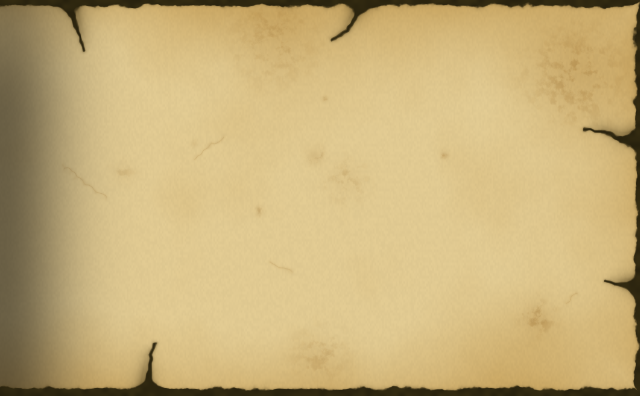
Write a Shadertoy shader that draws this texture.

```glsl
const vec3 PAPER = vec3(0.88, 0.79, 0.57);
const vec3 TAN = vec3(0.80, 0.67, 0.41);
const vec3 STAIN = vec3(0.62, 0.45, 0.20);
const vec3 BURNT = vec3(0.30, 0.24, 0.11);
const vec3 BACKDROP = vec3(0.18, 0.15, 0.06);
const float ASPECT = 1.62;
const float RAGGEDNESS = 0.028;
const float TEAR_FLARE = 0.035;
const float SHADOW_REACH = 0.014;
const float FOLD_WIDTH = 0.17;
const float FOLD_DEPTH = 0.53;
const float GRAIN = 0.03;

const int TEARS = 5;
const int TEAR_POINTS = 4;
// Each tear runs from the border to its tip
const vec2 TEAR_PATH[20] = vec2[20](
    vec2(0.168, 1.0), vec2(0.184, 0.960), vec2(0.200, 0.911), vec2(0.213, 0.871),
    vec2(0.924, 1.0), vec2(0.905, 0.962), vec2(0.880, 0.925), vec2(0.840, 0.899),
    vec2(1.620, 0.646), vec2(1.572, 0.648), vec2(1.523, 0.669), vec2(1.479, 0.673),
    vec2(1.620, 0.272), vec2(1.585, 0.279), vec2(1.558, 0.282), vec2(1.534, 0.291),
    vec2(0.373, 0.0), vec2(0.378, 0.061), vec2(0.381, 0.103), vec2(0.392, 0.131));
const vec2 SHADOW_SIDE[5] = vec2[5](
    vec2(1, 0), vec2(-1, 0), vec2(0, 1), vec2(0, 1), vec2(-1, 0));

// Stains: centre, radius, strength
const vec4 STAINS[11] = vec4[11](
    vec4(0.797, 0.603, 0.022, 0.65), vec4(0.823, 0.751, 0.008, 0.6),
    vec4(0.492, 0.637, 0.009, 0.5), vec4(1.124, 0.610, 0.010, 0.6),
    vec4(0.876, 0.546, 0.050, 0.35), vec4(0.312, 0.563, 0.030, 0.25),
    vec4(0.658, 0.468, 0.013, 0.4), vec4(1.361, 0.198, 0.040, 0.65),
    vec4(1.456, 0.810, 0.110, 0.55), vec4(0.696, 0.905, 0.100, 0.4),
    vec4(0.812, 0.103, 0.065, 0.35));
// Creases: start, end
const vec4 CREASES[4] = vec4[4](
    vec4(0.160, 0.578, 0.264, 0.504), vec4(0.496, 0.603, 0.565, 0.656),
    vec4(0.686, 0.335, 0.740, 0.314), vec4(1.435, 0.238, 1.465, 0.262));

float hash(vec2 p) {
    return fract(sin(dot(p, vec2(127.1, 311.7))) * 43758.5453);
}

float noise(vec2 p) {
    vec2 i = floor(p), f = fract(p);
    f = f * f * (3.0 - 2.0 * f);
    return mix(mix(hash(i), hash(i + vec2(1, 0)), f.x),
               mix(hash(i + vec2(0, 1)), hash(i + vec2(1, 1)), f.x), f.y);
}

float fbm(vec2 p) {
    float sum = 0.0, amp = 0.533;
    for (int i = 0; i < 4; i++) {
        sum += amp * noise(p);
        p = mat2(1.6, 1.2, -1.2, 1.6) * p + 7.3;
        amp *= 0.5;
    }
    return sum;
}

// Distance to a segment and position along it
vec2 segment(vec2 p, vec2 a, vec2 b) {
    vec2 ab = b - a;
    float t = clamp(dot(p - a, ab) / dot(ab, ab), 0.0, 1.0);
    return vec2(length(p - a - ab * t), t);
}

// Distance to a tapering tear and position along it
vec2 tear(vec2 p, int index) {
    vec2 nearest = vec2(9.0, 0.0);
    for (int i = 0; i < TEAR_POINTS - 1; i++) {
        int k = index * TEAR_POINTS + i;
        vec2 s = segment(p, TEAR_PATH[k], TEAR_PATH[k + 1]);
        float along = (float(i) + s.y) / float(TEAR_POINTS - 1);
        float taper = 1.0 - along;
        float d = s.x - 0.0025 - 0.013 * taper * taper * taper;
        if (d < nearest.x) nearest = vec2(d, along);
    }
    return nearest;
}

float smoothMin(float a, float b, float k) {
    float h = max(k - abs(a - b), 0.0) / k;
    return min(a, b) - h * h * k * 0.25;
}

float blob(vec2 p, vec2 centre, vec2 radius) {
    vec2 q = (p - centre) / radius;
    return exp(-dot(q, q));
}

void mainImage(out vec4 fragColor, in vec2 fragCoord) {
    vec2 p = fragCoord / iResolution.xy * vec2(ASPECT, 1.0);
    float px = 1.0 / iResolution.y;

    // Ragged border and tears
    float border = min(min(1.0 - p.y - 0.014, p.y - 0.018), ASPECT - p.x - 0.010);
    float outline = border + (fbm(p * 24.0) - 0.5) * RAGGEDNESS;
    vec2 wobble = (vec2(noise(p * 75.0), noise(p * 75.0 + 31.0)) - 0.5) * 0.006;
    float shadow = 0.0;
    for (int i = 0; i < TEARS; i++) {
        outline = smoothMin(outline, tear(p + wobble, i).x, TEAR_FLARE);
        vec2 shade = tear(p - SHADOW_SIDE[i] * 0.010, i);
        shadow = max(shadow, exp(-max(shade.x, 0.0) / SHADOW_REACH) * (1.0 - shade.y));
    }

    // Warm ageing near the border and in the corners
    float warm = 0.75 * exp(-max(border, 0.0) / 0.07) + (fbm(p * 4.0 + 3.0) - 0.5) * 0.7;
    warm += 0.65 * blob(p, vec2(1.40, 0.11), vec2(0.24, 0.13));
    warm += 0.45 * blob(p, vec2(0.75, 0.96), vec2(0.45, 0.12));
    warm += 0.45 * blob(p, vec2(1.48, 0.86), vec2(0.20, 0.15));
    warm += 0.35 * blob(p, vec2(0.25, 0.08), vec2(0.35, 0.15));
    vec3 col = mix(PAPER, TAN, clamp(warm, 0.0, 1.1));

    // Speckled stains and creases
    float patchy = mix(0.24, 0.8, smoothstep(0.42, 0.75, fbm(p * 55.0)));
    for (int i = 0; i < 11; i++) {
        vec4 s = STAINS[i];
        col = mix(col, STAIN, s.w * patchy * blob(p, s.xy, s.zz));
    }
    for (int i = 0; i < 4; i++) {
        float d = segment(p + wobble * 2.0, CREASES[i].xy, CREASES[i].zw).x;
        col = mix(col, STAIN, 0.22 * exp(-d / 0.003));
    }

    // Paper grain, left fold and tear shadows
    col *= 1.0 + (noise(p * vec2(260.0, 150.0)) - 0.5) * GRAIN;
    float fold = exp(-p.x * p.x / (FOLD_WIDTH * FOLD_WIDTH));
    col *= 1.0 - FOLD_DEPTH * fold * mix(1.0, 0.75, smoothstep(0.7, 1.0, p.y));
    col = mix(col, BURNT, 0.6 * shadow);

    // Scorched rim over the dark backdrop
    col = mix(col, BURNT, 0.55 * exp(-max(outline, 0.0) / 0.0025));
    vec3 back = BACKDROP * (0.85 + 0.3 * noise(p * 60.0));
    fragColor = vec4(mix(back, col, smoothstep(-px, px, outline)), 1.0);
}
```
